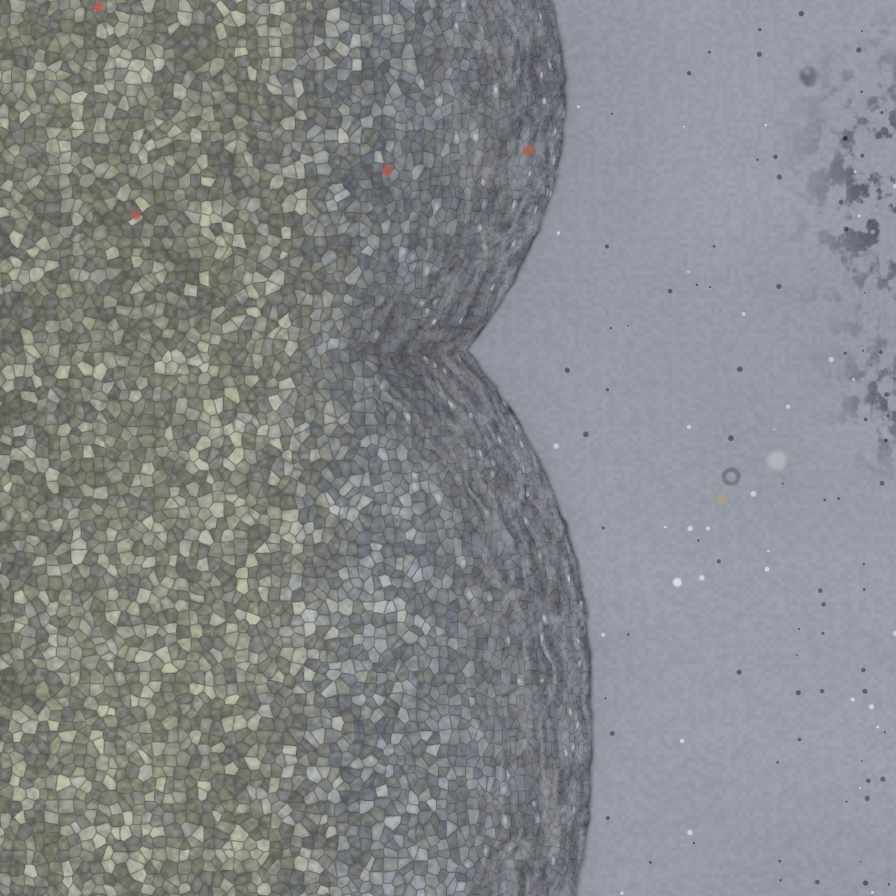
This texture is drawn by a WebGL 1 fragment shader. Its source:

```glsl
precision highp float;
uniform vec2 u_resolution;

#define STONE_FREQ 76.0
#define CUSP_Y 0.609
#define RIM_SQUEEZE 0.13
#define RIM_FALLOFF 0.07
#define BAND_WIDTH 0.23
#define SPECK_FREQ 42.0
#define SLATE vec3(0.59, 0.61, 0.65)
#define RIM_GREY vec3(0.45, 0.455, 0.485)
#define GAP_DARK vec3(0.32, 0.325, 0.32)
#define STONE_PALE vec3(0.73, 0.74, 0.68)

float hash(vec2 p) {
  return fract(sin(dot(p, vec2(127.1, 311.7))) * 43758.5453);
}

vec2 hash2(vec2 p) {
  return vec2(hash(p), hash(p + 37.3));
}

float noise(vec2 p) {
  vec2 i = floor(p), f = fract(p);
  f = f * f * (3.0 - 2.0 * f);
  return mix(mix(hash(i), hash(i + vec2(1.0, 0.0)), f.x),
             mix(hash(i + vec2(0.0, 1.0)), hash(i + 1.0), f.x), f.y);
}

float fbm(vec2 p) {
  float sum = 0.0, amp = 0.5;
  for (int i = 0; i < 4; i++) {
    sum += amp * noise(p);
    p = p * 2.03 + 11.7;
    amp *= 0.5;
  }
  return sum / 0.9375;
}

// Right-hand outline of the two bulging lobes
float lobeEdge(float y) {
  float upper = 0.631 - 1.39 * (y - 0.89) * (y - 0.89);
  float lower = 0.661 - 1.232 * pow(abs(y - 0.19), 2.5);
  return max(upper, lower);
}

// Nearest distance, gap to the second nearest, and a value per stone
vec3 stones(vec2 p) {
  vec2 cell = floor(p);
  float near = 8.0, second = 8.0, id = 0.0;
  for (int j = -1; j <= 1; j++) {
    for (int i = -1; i <= 1; i++) {
      vec2 c = cell + vec2(float(i), float(j));
      float d = length(c + 0.1 + 0.8 * hash2(c) - p);
      if (d < near) {
        second = near;
        near = d;
        id = hash(c + 5.1);
      } else {
        second = min(second, d);
      }
    }
  }
  return vec3(near, second - near, id);
}

float spot(vec2 uv, vec2 center, float radius) {
  return 1.0 - smoothstep(radius * 0.6, radius * 1.3, length(uv - center));
}

// Scattered round specks; density is the share of cells that hold one
float specks(vec2 p, float density) {
  vec2 c = floor(p);
  vec2 center = 0.25 + 0.5 * hash2(c + 3.7);
  float radius = mix(0.04, 0.14, hash(c + 9.2));
  return step(1.0 - density, hash(c + 1.3)) * spot(fract(p), center, radius);
}

vec3 gravel(vec2 uv, float depth) {
  // Stones narrow toward the rim, as on a surface turning away
  vec2 p = uv + vec2(RIM_SQUEEZE * exp(-depth / RIM_FALLOFF), 0.0);
  p += 0.006 * (vec2(noise(uv * 45.0), noise(uv * 45.0 + 70.0)) - 0.5);
  vec3 s = stones(p * STONE_FREQ);
  float band = 1.0 - smoothstep(0.03, BAND_WIDTH, depth + 0.06 * (fbm(uv * 9.0) - 0.5));
  float patchy = fbm(uv * 7.0 + 4.0);

  float lightness = 0.18 + 0.65 * s.z * s.z + 0.16 * (1.0 - s.x);
  lightness += 0.32 * (noise(uv * 210.0) - 0.5) + 0.3 * (patchy - 0.5);
  lightness += 0.1 * (0.5 - uv.y);
  lightness *= mix(0.5, 1.0, smoothstep(0.0, 0.22, s.y));
  vec3 col = mix(GAP_DARK, STONE_PALE, clamp(lightness, 0.0, 1.0));
  col += vec3(0.02, 0.01, -0.035) * (hash(vec2(s.z, 2.0)) - 0.2);
  col = mix(col, col * vec3(0.93, 0.95, 1.06), smoothstep(0.25, 0.45, uv.x));

  // Fine creases run along the rim
  float streak = noise(vec2(depth * 190.0, uv.y * 48.0) + 3.0 * noise(uv * 28.0));
  vec3 rim = RIM_GREY + 0.22 * (streak - 0.5) + 0.1 * (noise(uv * 260.0) - 0.5);
  rim -= 0.07 * (1.0 - smoothstep(0.0, 0.15, s.y));
  rim += 0.2 * step(0.93, s.z) * (1.0 - smoothstep(0.1, 0.4, s.x));
  col = mix(col, rim, band * 0.85);

  // Dark fold that runs inward from the cusp
  float fold = exp(-pow((uv.y - CUSP_Y) / 0.06, 2.0)) * smoothstep(0.36, 0.43, uv.x);
  return col * (1.0 - 0.1 * fold);
}

vec3 slate(vec2 uv, float depth) {
  vec3 col = SLATE + 0.05 * (fbm(uv * 6.0) - 0.5) + 0.045 * (noise(uv * 230.0) - 0.5);
  col -= 0.03 * exp(depth / 0.03);
  // Pitted patches near the right side
  float pits = exp(-dot((uv - vec2(0.99, 0.79)) / vec2(0.07, 0.13), (uv - vec2(0.99, 0.79)) / vec2(0.07, 0.13)));
  pits += 0.7 * exp(-pow((uv.x - 0.99) / 0.045, 2.0) - pow((uv.y - 0.55) / 0.06, 2.0));
  col -= 0.27 * pits * smoothstep(0.48, 0.68, fbm(uv * vec2(75.0, 60.0)));
  col -= 0.24 * specks(uv * SPECK_FREQ, 0.06 + 0.15 * smoothstep(0.75, 1.0, uv.x));
  col += 0.2 * specks(uv * SPECK_FREQ + 19.4, 0.06);
  // Individual blemishes
  col -= 0.25 * spot(uv, vec2(0.903, 0.914), 0.011) * noise(uv * 150.0 + 8.0);
  col = mix(col, vec3(0.72, 0.74, 0.76), 0.75 * spot(uv, vec2(0.867, 0.486), 0.011));
  float ring = abs(length(uv - vec2(0.816, 0.468)) - 0.008);
  col -= 0.13 * (1.0 - smoothstep(0.001, 0.004, ring));
  col = mix(col, vec3(0.68, 0.64, 0.5), 0.7 * spot(uv, vec2(0.806, 0.443), 0.006));
  return col + 0.25 * spot(uv, vec2(0.756, 0.35), 0.005);
}

void main() {
  vec2 uv = gl_FragCoord.xy / u_resolution;
  float depth = lobeEdge(uv.y) - uv.x + 0.004 * (noise(uv * 70.0) - 0.5);
  vec3 col = mix(slate(uv, min(depth, 0.0)), gravel(uv, max(depth, 0.0)), smoothstep(-0.002, 0.002, depth));
  col -= 0.1 * exp(-pow(depth / 0.003, 2.0));

  // Red chips among the stones
  float chips = spot(uv, vec2(0.432, 0.81), 0.006) + spot(uv, vec2(0.59, 0.832), 0.006);
  chips += spot(uv, vec2(0.152, 0.76), 0.005) + spot(uv, vec2(0.11, 0.992), 0.006);
  col = mix(col, vec3(0.72, 0.36, 0.3), 0.75 * min(chips, 1.0));
  gl_FragColor = vec4(clamp(col, 0.0, 1.0), 1.0);
}
```
